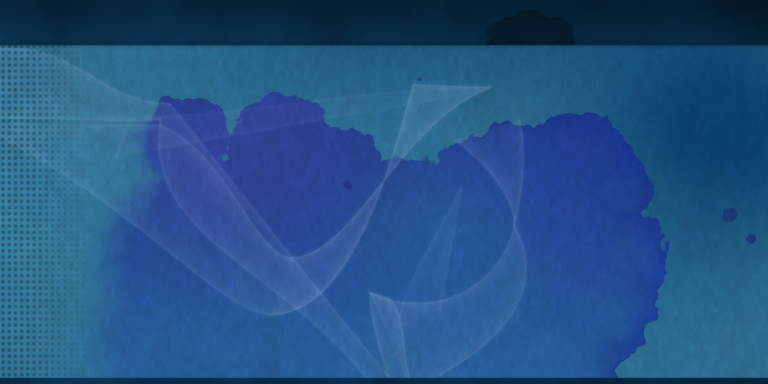
Give the GLSL for this background, as a Shadertoy shader.

```glsl
// Blue watercolour wash with an ink bloom, translucent twisted ribbons and dark bars.
const vec3 TEAL = vec3(0.18, 0.43, 0.57);
const vec3 PALE_TEAL = vec3(0.23, 0.50, 0.62);
const vec3 DEEP_TEAL = vec3(0.04, 0.25, 0.43);
const vec3 INK_LIGHT = vec3(0.15, 0.36, 0.59);
const vec3 INK_DEEP = vec3(0.13, 0.23, 0.56);
const vec3 INK_VIOLET = vec3(0.20, 0.25, 0.57);
const vec3 INK_EDGE = vec3(0.08, 0.19, 0.56);
const vec3 BAR = vec3(0.03, 0.155, 0.25);
const vec3 GLOW = vec3(0.60, 0.70, 0.85);
const float BAR_TOP = 0.883;
const float BAR_BOTTOM = 0.016;
const float DOTS_PER_UNIT = 62.0;
const int CURVE_STEPS = 18;

// Lobes of the bloom and stray drops: centre and radius
const vec3 LOBES[12] = vec3[](
    vec3(0.482, 0.635, 0.115), vec3(0.734, 0.609, 0.143), vec3(0.872, 0.544, 0.13),
    vec3(1.055, 0.193, 0.396), vec3(1.354, 0.375, 0.30), vec3(1.51, 0.557, 0.146),
    vec3(1.589, 0.505, 0.109), vec3(1.609, 0.336, 0.13), vec3(1.536, 0.219, 0.169),
    vec3(1.432, 0.063, 0.188), vec3(0.60, 0.27, 0.32), vec3(0.45, 0.10, 0.20));
const vec3 DROPS[4] = vec3[](
    vec3(1.90, 0.44, 0.016), vec3(1.955, 0.378, 0.014),
    vec3(0.904, 0.518, 0.008), vec3(1.094, 0.792, 0.006));

float hash(vec2 p) {
    vec3 q = fract(p.xyx * 0.1031);
    q += dot(q, q.yzx + 33.33);
    return fract((q.x + q.y) * q.z);
}

float noise(vec2 p) {
    vec2 i = floor(p), f = fract(p);
    f = f * f * (3.0 - 2.0 * f);
    return mix(mix(hash(i), hash(i + vec2(1, 0)), f.x),
               mix(hash(i + vec2(0, 1)), hash(i + vec2(1, 1)), f.x), f.y);
}

float fbm(vec2 p) {
    float sum = 0.0, amp = 0.5;
    for (int i = 0; i < 4; i++) {
        sum += amp * noise(p);
        p = p * 2.03 + 17.0;
        amp *= 0.5;
    }
    return sum;
}

float spot(vec2 p, vec2 centre, vec2 size) {
    vec2 d = (p - centre) / size;
    return exp(-dot(d, d));
}

vec2 cubic(mat4x2 c, float t) {
    float s = 1.0 - t;
    return c * vec4(s * s * s, 3.0 * s * s * t, 3.0 * s * t * t, t * t * t);
}

// Film between two cubic edges, brightest at its rims; the end at t = 1 has no rim
float ribbon(vec2 p, mat4x2 edgeA, mat4x2 edgeB) {
    float rim = 1e3;
    bool inside = false;
    vec2 a = cubic(edgeA, 0.0);
    for (int i = 1; i <= 2 * CURVE_STEPS + 2; i++) {
        float t = float(i) / float(CURVE_STEPS);
        vec2 b = i <= CURVE_STEPS ? cubic(edgeA, t)
               : cubic(edgeB, 2.0 + 1.0 / float(CURVE_STEPS) - t);
        if (i == 2 * CURVE_STEPS + 2) b = cubic(edgeA, 0.0);
        vec2 e = b - a, w = p - a;
        float d = length(w - e * clamp(dot(w, e) / max(dot(e, e), 1e-8), 0.0, 1.0));
        if (i != CURVE_STEPS + 1) rim = min(rim, d);
        if ((a.y > p.y) != (b.y > p.y) && w.x < w.y * e.x / e.y) inside = !inside;
        a = b;
    }
    float film = inside ? 0.25 + 0.5 * exp(-rim / 0.022) : 0.75 * exp(-rim / 0.0025);
    return film + 0.2 * exp(-rim / 0.004);
}

float ribbons(vec2 p) {
    float g = 0.28 * ribbon(p, mat4x2(1.076, 0.779, 1.003, 0.505, 0.898, 0.18, 0.703, 0.18),
                               mat4x2(1.276, 0.771, 1.042, 0.688, 0.924, 0.328, 0.755, 0.328));
    g += 0.17 * ribbon(p, mat4x2(-0.05, 0.674, 0.39, 0.44, 0.573, 0.188, 0.703, 0.18),
                          mat4x2(0.417, 0.674, 0.586, 0.609, 0.664, 0.336, 0.755, 0.328));
    g += 0.23 * ribbon(p, mat4x2(-0.03, 0.875, 0.234, 0.883, 0.234, 0.74, 0.443, 0.729),
                          mat4x2(-0.03, 0.693, 0.156, 0.693, 0.286, 0.682, 0.417, 0.688));
    g += 0.16 * ribbon(p, mat4x2(1.042, -0.016, 0.781, 0.297, 0.625, 0.505, 0.443, 0.729),
                          mat4x2(0.977, -0.016, 0.755, 0.297, 0.365, 0.375, 0.417, 0.688));
    g += 0.08 * ribbon(p, mat4x2(0.30, 0.591, 0.521, 0.635, 0.99, 0.714, 1.276, 0.766),
                          mat4x2(0.339, 0.693, 0.651, 0.70, 0.859, 0.76, 1.276, 0.776));
    g += 0.21 * ribbon(p, mat4x2(1.339, 0.414, 1.341, 0.479, 1.276, 0.57, 1.185, 0.635),
                          mat4x2(1.339, 0.414, 1.359, 0.492, 1.372, 0.583, 1.354, 0.688));
    g += 0.21 * ribbon(p, mat4x2(1.339, 0.414, 1.315, 0.271, 1.146, 0.154, 0.964, 0.237),
                          mat4x2(1.339, 0.414, 1.419, 0.271, 1.354, 0.115, 1.068, -0.016));
    g += 0.23 * ribbon(p, mat4x2(1.021, -0.016, 0.99, 0.089, 0.964, 0.167, 0.964, 0.237),
                          mat4x2(1.073, -0.016, 1.029, 0.167, 1.068, 0.219, 0.964, 0.237));
    return g + 0.10 * ribbon(p, mat4x2(1.203, 0.518, 1.185, 0.401, 1.159, 0.271, 1.146, 0.193),
                                mat4x2(1.203, 0.518, 1.12, 0.349, 1.042, 0.245, 1.036, 0.141));
}

void mainImage(out vec4 fragColor, in vec2 fragCoord) {
    vec2 p = fragCoord / iResolution.xy * vec2(2.0, 1.0);
    float px = 1.0 / iResolution.y;
    float wash = fbm(p * vec2(7.0, 4.0)) - 0.47;
    float ragged = (fbm(p * 28.0) - 0.47) * 0.05;

    // Background wash
    vec3 col = mix(TEAL, PALE_TEAL, spot(p, vec2(0.0, 0.45), vec2(0.25, 0.4)));
    col = mix(col, DEEP_TEAL, 0.45 * smoothstep(0.6, 0.95, p.y) * smoothstep(0.2, 1.1, p.x));
    col = mix(col, DEEP_TEAL, clamp(spot(p, vec2(1.88, 0.66), vec2(0.34, 0.33)) + wash * 0.5, 0.0, 1.0));

    // Ink bloom, sharp on the right and soft on the left
    float d = 1e3, drop = 1e3;
    for (int i = 0; i < 12; i++) d = min(d, length(p - LOBES[i].xy) - LOBES[i].z);
    for (int i = 0; i < 4; i++) drop = min(drop, length(p - DROPS[i].xy) - DROPS[i].z);
    d += ragged;
    float soft = mix(0.07, 1.2 * px, smoothstep(0.28, 0.48, p.x + 0.4 * (p.y - 0.6)));
    vec3 ink = mix(INK_LIGHT, INK_DEEP, smoothstep(0.05, 0.65, p.y + wash * 0.4));
    ink = mix(ink, INK_LIGHT, 0.7 * spot(p, vec2(1.15, 0.4), vec2(0.25, 0.2)));
    ink = mix(ink, INK_VIOLET, 0.8 * spot(p, vec2(0.68, 0.6), vec2(0.28, 0.22)));
    ink = mix(ink, INK_EDGE, 0.75 * exp(min(d, 0.0) / 0.05) * smoothstep(1.2, 1.55, p.x));
    col = mix(col, ink, 0.95 * (1.0 - smoothstep(-soft, soft, d)));
    col = mix(col, INK_DEEP * 0.8, 0.7 * (1.0 - smoothstep(-px, px, drop + ragged * 0.5)));

    // Ribbons, halftone dots and paper grain
    col = mix(col, GLOW, min(ribbons(p), 0.6));
    float dotShape = length(fract(p * DOTS_PER_UNIT) - 0.5);
    col *= 1.0 - 0.28 * (1.0 - smoothstep(0.15, 0.42, dotShape)) * (1.0 - smoothstep(0.02, 0.27, p.x));
    col *= 1.0 + 0.16 * wash + 0.16 * (fbm(p * vec2(75.0, 42.0)) - 0.47);

    // Dark bars with a stain
    vec3 bar = BAR * (1.15 - 0.15 * p.x + wash * 0.5) * mix(1.1, 0.8, smoothstep(BAR_TOP, 1.0, p.y));
    float stain = length((p - vec2(1.39, 0.88)) * vec2(0.7, 1.0)) - 0.09 + ragged * 1.5;
    bar *= 1.0 - 0.3 * (1.0 - smoothstep(-0.01, 0.01, stain));
    float bars = smoothstep(-px, px, p.y - BAR_TOP) + smoothstep(-px, px, BAR_BOTTOM - p.y);
    col = mix(col, bar, bars);
    col *= 1.0 - 0.3 * exp(-abs(p.y - BAR_TOP) / 0.004);
    fragColor = vec4(col, 1.0);
}
```
